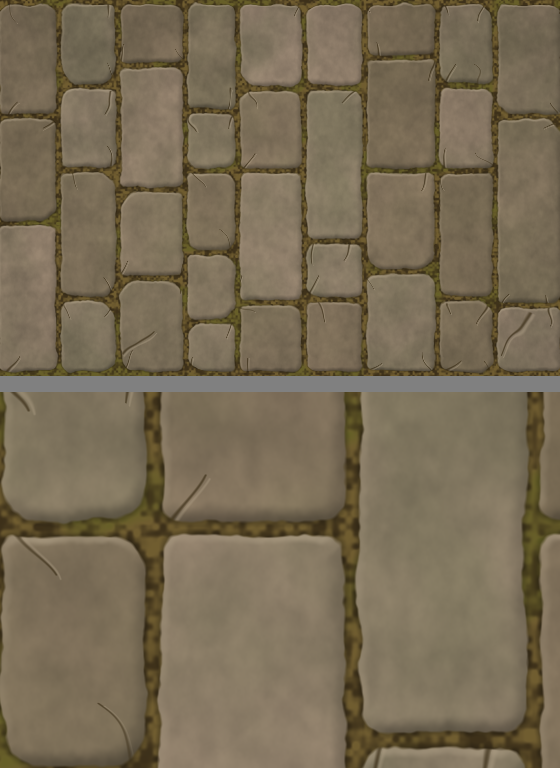
Top, the full canvas; bottom, a detail of the centre.
Reproduce this texture procedurally as a Shadertoy shader.

```glsl
// Worn paving: nine columns of cut stone slabs with mossy joints.
// Each slab is a box with hashed corner chamfers; noise wobbles its outline,
// clouds its colour, fills the joints with moss and bends the corner cracks.

const vec3 OLIVE = vec3(0.465, 0.430, 0.345);
const vec3 ROSE  = vec3(0.550, 0.483, 0.412);
const vec3 UMBER = vec3(0.425, 0.370, 0.285);
const vec3 LIP   = vec3(0.690, 0.630, 0.530);
const vec3 SOIL  = vec3(0.240, 0.190, 0.100);
const vec3 OCHRE = vec3(0.440, 0.365, 0.190);
const vec3 MOSS  = vec3(0.370, 0.380, 0.130);

// Column edges across, and the joints down each column (1 = unused)
const float EDGE[10] = float[10](-0.006, 0.105, 0.211, 0.331, 0.425,
                                 0.543, 0.651, 0.781, 0.884, 1.006);
const vec4 JOINT[9] = vec4[9](
    vec4(0.310, 0.593, 1.0, 1.0),   vec4(0.229, 0.452, 0.795, 1.0),
    vec4(0.174, 0.504, 0.740, 1.0), vec4(0.295, 0.455, 0.671, 0.855),
    vec4(0.236, 0.453, 0.806, 1.0), vec4(0.234, 0.643, 0.798, 1.0),
    vec4(0.153, 0.453, 0.723, 1.0), vec4(0.229, 0.455, 0.793, 1.0),
    vec4(0.310, 0.812, 1.0, 1.0));

float hash(vec2 p) {
    vec3 q = fract(p.xyx * vec3(0.1031, 0.1030, 0.0973));
    q += dot(q, q.yzx + 33.33);
    return fract((q.x + q.y) * q.z);
}

float noise(vec2 p) {
    vec2 i = floor(p), f = fract(p);
    f = f * f * (3.0 - 2.0 * f);
    return mix(mix(hash(i), hash(i + vec2(1, 0)), f.x),
               mix(hash(i + vec2(0, 1)), hash(i + vec2(1, 1)), f.x), f.y);
}

float fbm(vec2 p) {
    float sum = 0.0, amp = 0.5;
    for (int i = 0; i < 4; i++) {
        sum += amp * noise(p);
        p = mat2(1.6, 1.2, -1.2, 1.6) * p + 7.3;
        amp *= 0.5;
    }
    return sum / 0.9375;
}

float smoothMax(float a, float b, float k) {
    float h = max(k - abs(a - b), 0.0) / k;
    return max(a, b) + h * h * k * 0.25;
}

// Signed distance to a slab whose four corners are cut by different amounts
float slab(vec2 c, vec2 halfSize, vec2 id) {
    vec2 q = abs(c) - halfSize;
    float h = hash(id * 3.1 + step(0.0, c) * vec2(17.0, 31.0));
    float cut = mix(0.007, 0.038, h * h * h);
    return smoothMax(smoothMax(q.x, q.y, 0.010), (q.x + q.y + cut) * 0.7071, 0.010);
}

// Tapered line from a to b, 1 on the line and 0 away from it
float crack(vec2 p, vec2 a, vec2 b, float width) {
    vec2 pa = p - a, ba = b - a;
    float t = clamp(dot(pa, ba) / dot(ba, ba), 0.0, 1.0);
    return 1.0 - smoothstep(0.0, width * (1.0 - 0.6 * t), length(pa - ba * t));
}

// Dark groove (negative) with a pale lip (positive) below it
float groove(vec2 p, vec2 a, vec2 b, float width) {
    return 0.55 * crack(p - 0.8 * width, a, b, width) - crack(p, a, b, width);
}

void mainImage(out vec4 fragColor, in vec2 fragCoord) {
    // Unit is the canvas height, y runs down
    float px = 1.0 / iResolution.y, aspect = iResolution.x * px;
    vec2 p = vec2(fragCoord.x, iResolution.y - fragCoord.y) * px;
    vec2 bend = vec2(noise(p * 22.0), noise(p * 22.0 + 40.0)) - 0.5;
    vec2 w = p + 0.005 * bend;

    // Find the slab
    int col = 0;
    for (int i = 1; i < 9; i++) if (w.x > EDGE[i] * aspect) col = i;
    float top = 0.0, bottom = 1.0, row = clamp(w.y, 0.001, 0.999);
    for (int k = 0; k < 4; k++) {
        float y = JOINT[col][k];
        if (row > y) top = max(top, y); else bottom = min(bottom, y);
    }
    vec2 lo = vec2(EDGE[col] * aspect, top), hi = vec2(EDGE[col + 1] * aspect, bottom);
    vec2 id = vec2(float(col) + 1.0, floor(top * 97.0));
    vec2 c = w - 0.5 * (lo + hi), halfSize = 0.5 * (hi - lo);

    // Outline, eaten by moss more along the top and bottom of the canvas
    float border = 1.0 - smoothstep(0.0, 0.035, min(p.y, 1.0 - p.y));
    float gap = 0.0045 + 0.005 * noise(p * 38.0) + 0.018 * border * noise(p * 27.0 + 9.0);
    float shape = slab(c, halfSize, id), e = 0.002;
    float d = shape + gap + 0.002 * (noise(p * 150.0) - 0.5);
    vec2 normal = vec2(slab(c + vec2(e, 0), halfSize, id), slab(c + vec2(0, e), halfSize, id)) - shape;
    float facing = dot(normal / e, vec2(-0.45, -0.9));

    // Slab colour: one tint each, cloudy patches and fine grain
    float cloud = fbm(p * 9.0 + id), grain = fbm(p * vec2(75.0, 60.0));
    vec3 stone = mix(OLIVE, ROSE, clamp(0.75 * hash(id) + 1.5 * (cloud - 0.4), 0.0, 1.0));
    stone = mix(stone, UMBER, 0.75 * pow(hash(id + 5.7), 2.0));
    float centre = 1.0 - smoothstep(0.2, 0.75, length((p - vec2(0.5 * aspect, 0.55)) * vec2(0.7, 1.1)));
    stone *= 0.84 + 0.12 * centre + 0.22 * fbm(p * 16.0 + 3.0) + 0.14 * (grain - 0.5);

    // Worn rims: pale on the upper left, dark on the lower right
    float rim = smoothstep(-0.009, -0.002, d), wear = 0.35 + 0.65 * noise(p * 30.0 + 5.0);
    stone = mix(stone, LIP, 0.75 * rim * wear * max(facing, 0.0));
    stone *= 1.0 - 0.32 * smoothstep(-0.016, 0.0, d) * max(-facing, 0.0);

    // Cracks from some corners, and two long breaks
    float width = max(0.0045, 1.5 * px), line = 0.0;
    vec2 bent = c + 0.022 * bend;
    for (int k = 0; k < 4; k++) {
        vec2 side = vec2(k & 1, k >> 1) * 2.0 - 1.0, seed = id * 2.3 + side * 11.0 + 50.0;
        vec2 a = side * (halfSize - vec2(0.035 * hash(seed + 1.0), 0.008));
        vec2 b = a - side * vec2(0.045 * hash(seed + 2.0) - 0.01, 0.02 + 0.04 * hash(seed + 3.0));
        line += step(0.58, hash(seed)) * groove(bent, a, b, width);
    }
    vec2 q = p + 0.025 * bend;
    line += groove(q, vec2(0.32, 0.95), vec2(0.41, 0.88), 1.4 * width);
    line += groove(q, vec2(1.41, 0.83), vec2(1.33, 0.95), 1.8 * width);
    stone = mix(stone, line > 0.0 ? LIP : SOIL, min(abs(line), 1.0) * 0.7);

    // Joint: soil, ochre grit and green tufts, shaded beside the slabs
    float grit = noise(p * 170.0) * 0.6 + noise(p * 75.0) * 0.4;
    vec3 joint = mix(SOIL, OCHRE, smoothstep(0.2, 0.75, grit));
    joint = mix(joint, MOSS, 0.7 * smoothstep(0.58, 0.75, noise(p * 14.0 + 20.0)) * grit);
    joint *= 0.78 + 0.22 * smoothstep(0.0, 0.006, d);

    float cover = smoothstep(-max(0.0015, px), max(0.0015, px), d);
    fragColor = vec4(mix(stone, joint, cover), 1.0);
}
```
